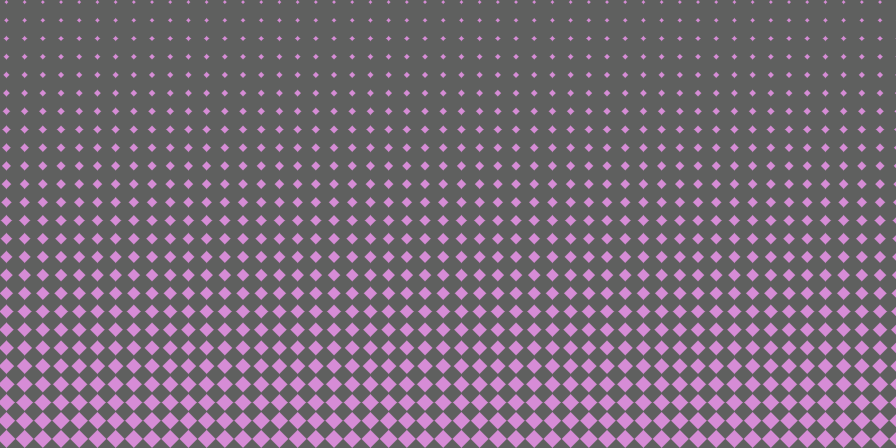
Reproduce this pattern procedurally as a WebGL 2 fragment shader.

```glsl
#version 300 es
precision highp float;
// Halftone grid of orchid diamonds on grey, shrinking from bottom to top.

#define PITCH 0.040625
#define GRID_SHIFT vec2(-0.147, 0.0)
#define SIZE_BOTTOM 0.5
#define SIZE_TOP 0.1
#define EDGE_PIXELS 0.7
#define GROUND vec3(0.373, 0.378, 0.373)
#define DIAMOND vec3(0.84, 0.55, 0.84)

uniform vec2 u_resolution;
out vec4 fragColor;

// Signed distance to a diamond with the given half diagonal
float diamondDistance(vec2 p, float halfDiagonal) {
    return (abs(p.x) + abs(p.y) - halfDiagonal) * inversesqrt(2.0);
}

void main() {
    // Canvas height is one unit
    vec2 uv = gl_FragCoord.xy / u_resolution.y;

    // Repeat into square cells
    vec2 grid = uv / PITCH - GRID_SHIFT;
    vec2 local = fract(grid) - 0.5;

    // Each row takes one size, set by the height of its centre
    float rowHeight = (floor(grid.y) + 0.5 + GRID_SHIFT.y) * PITCH;
    float halfDiagonal = mix(SIZE_BOTTOM, SIZE_TOP, clamp(rowHeight, 0.0, 1.0));

    // Smooth edge and colour
    float edge = EDGE_PIXELS / (u_resolution.y * PITCH);
    float coverage = 1.0 - smoothstep(-edge, edge, diamondDistance(local, halfDiagonal));
    fragColor = vec4(mix(GROUND, DIAMOND, coverage), 1.0);
}
```
